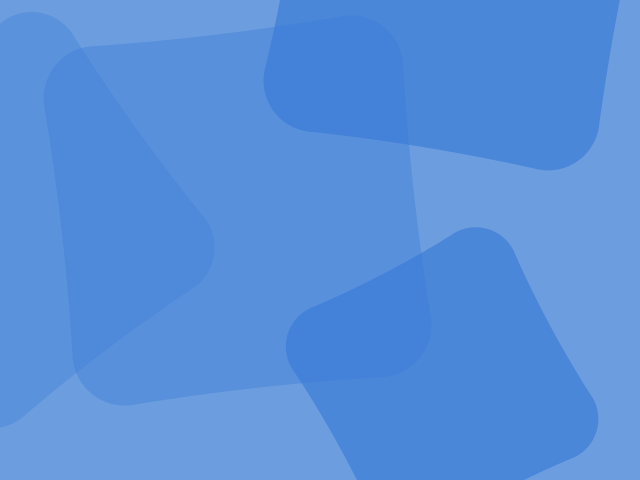
Reproduce this background procedurally as a Shadertoy shader.

```glsl
#define BACKDROP vec3(0.424, 0.616, 0.875)
#define TINT vec3(0.220, 0.480, 0.838)
#define FAINT 0.33
#define SOFT 0.385
#define STRONG 0.65
#define PINCH 0.007

// Signed distance to a clockwise convex quad grown by a radius;
// the radius shrinks by PINCH at the middle of each side.
float softQuad(vec2 p, vec2 corners[4], float radius) {
    float nearest = 1e3;
    bool inside = true;
    for (int i = 0; i < 4; i++) {
        vec2 side = corners[(i + 1) % 4] - corners[i];
        vec2 offset = p - corners[i];
        float along = clamp(dot(offset, side) / dot(side, side), 0.0, 1.0);
        float reach = radius - PINCH * 4.0 * along * (1.0 - along);
        nearest = min(nearest, length(offset - side * along) - reach);
        inside = inside && side.x * offset.y - side.y * offset.x < 0.0;
    }
    return inside ? -radius : nearest;
}

// Lay a translucent tint over the colour, with a one-pixel soft edge.
vec3 layTint(vec3 colour, float dist, float opacity) {
    float coverage = clamp(0.5 - dist * iResolution.y, 0.0, 1.0);
    return mix(colour, TINT, coverage * opacity);
}

void mainImage(out vec4 fragColor, in vec2 fragCoord) {
    vec2 p = fragCoord / iResolution.y;

    // Corner centres of the four rounded panels
    vec2 leftPanel[4] = vec2[4](vec2(0.066, 0.873), vec2(0.345, 0.484),
                                vec2(-0.017, 0.210), vec2(-0.156, 0.601));
    vec2 centrePanel[4] = vec2[4](vec2(0.200, 0.795), vec2(0.731, 0.859),
                                  vec2(0.790, 0.323), vec2(0.260, 0.264));
    vec2 topPanel[4] = vec2[4](vec2(0.656, 0.832), vec2(0.731, 1.259),
                               vec2(1.240, 1.264), vec2(1.142, 0.752));
    vec2 lowerPanel[4] = vec2[4](vec2(0.991, 0.438), vec2(1.158, 0.127),
                                 vec2(0.856, -0.030), vec2(0.684, 0.278));

    // Stack the panels; overlaps deepen the tint
    vec3 colour = BACKDROP;
    colour = layTint(colour, softQuad(p, leftPanel, 0.102), FAINT);
    colour = layTint(colour, softQuad(p, centrePanel, 0.109), SOFT);
    colour = layTint(colour, softQuad(p, topPanel, 0.107), STRONG);
    colour = layTint(colour, softQuad(p, lowerPanel, 0.0885), STRONG);

    fragColor = vec4(colour, 1.0);
}
```
